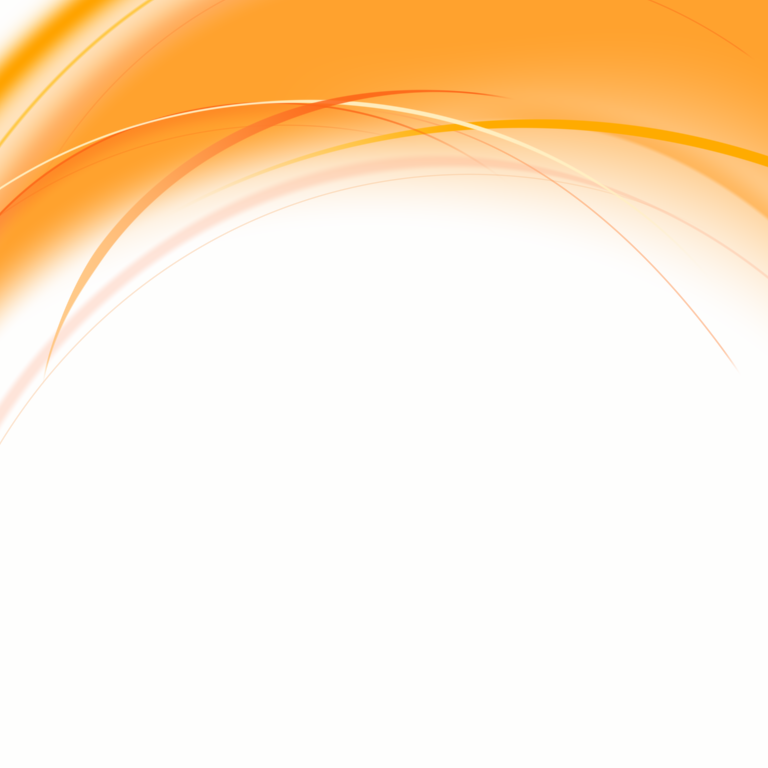
Write a WebGL 2 fragment shader that draws this background.

```glsl
#version 300 es
precision highp float;
// Glowing orange arcs and fine ribbons sweeping over a white page.

uniform vec2 u_resolution;
out vec4 fragColor;

const vec3 PAPER  = vec3(0.996, 0.995, 0.994);
const vec3 ORANGE = vec3(1.0, 0.635, 0.18);
const vec3 GOLD   = vec3(1.0, 0.64, 0.0);
const vec3 YELLOW = vec3(1.0, 0.77, 0.2);
const vec3 CREAM  = vec3(1.0, 0.94, 0.76);
const vec3 PEACH  = vec3(1.0, 0.90, 0.77);
const vec3 SALMON = vec3(1.0, 0.58, 0.32);
const vec3 EMBER  = vec3(0.99, 0.38, 0.08);

// Signed distance to an elliptic arch given its apex and radii; positive above it.
float arch(vec2 p, vec2 apex, vec2 radii) {
    vec2 q = p - apex + vec2(0.0, radii.y);
    q.y = max(q.y, 0.0);
    float k = length(q / radii);
    return k * (k - 1.0) / max(length(q / (radii * radii)), 1e-4);
}

// Coverage of a line with a half width and a soft border.
float stroke(float d, float halfWidth, float soft) {
    return 1.0 - smoothstep(max(halfWidth - soft, 0.0), halfWidth + soft, abs(d));
}

// Bell-shaped glow around a line.
float glow(float d, float size) {
    return exp(-d * d / (size * size));
}

// Fades in from a to b and out from c to d.
float span(float x, float a, float b, float c, float d) {
    return smoothstep(a, b, x) * (1.0 - smoothstep(c, d, x));
}

// Broad soft fields of colour.
vec3 background(vec2 p) {
    float haze = arch(p, vec2(0.482, 0.70), vec2(0.729, 0.599));
    float hazeDepth = mix(0.25, 0.35, smoothstep(0.5, 1.0, p.x));
    vec3 col = mix(PAPER, ORANGE, smoothstep(0.0, hazeDepth, haze));

    float body = arch(p, vec2(0.573, 0.836), vec2(0.729, 0.592));
    float bodyFade = 1.0 - smoothstep(0.33, 0.72, p.x);
    col = mix(col, ORANGE, smoothstep(-0.04, 0.05, body) * bodyFade);

    float wing = arch(p, vec2(0.651, 0.844), vec2(0.651, 0.833));
    float wingBand = span(wing, -0.003, 0.004, 0.0, 0.04);
    col = mix(col, ORANGE, 0.55 * wingBand * smoothstep(0.55, 0.72, p.x));

    // Pale upper left corner with its golden band
    float left = 1.0 - smoothstep(0.4, 0.52, p.x);
    float rim = arch(p, vec2(0.521, 1.104), vec2(0.781, 1.146));
    col = mix(col, PEACH, left * smoothstep(-0.085, 0.015, rim));
    col = mix(col, SALMON, 0.3 * left * glow(rim + 0.045, 0.018));
    col = mix(col, PAPER, left * smoothstep(0.01, 0.075, rim));
    float band = arch(p, vec2(0.521, 1.143), vec2(0.911, 1.406));
    col = mix(col, GOLD, left * glow(band, 0.024));
    return mix(col, YELLOW, 0.85 * left * stroke(rim, 0.002, 0.002));
}

void main() {
    vec2 p = gl_FragCoord.xy / u_resolution;
    float aa = 1.0 / min(u_resolution.x, u_resolution.y);
    float x = p.x;
    vec3 col = background(p);

    // Hairlines
    float hair = 0.0006;
    float d = arch(p, vec2(0.612, 0.773), vec2(0.729, 0.768));
    col = mix(col, vec3(0.98, 0.78, 0.6), 0.45 * stroke(d, hair, aa) * span(x, -0.1, 0.0, 0.7, 0.95));
    d = arch(p, vec2(0.371, 0.837), vec2(0.651, 0.658));
    col = mix(col, EMBER, 0.2 * stroke(d, hair, aa) * span(x, -0.1, 0.0, 0.4, 0.55));
    d = arch(p, vec2(0.547, 1.065), vec2(0.586, 0.651));
    col = mix(col, EMBER, 0.18 * stroke(d, hair, aa) * span(x, 0.03, 0.12, 0.4, 0.5));
    d = arch(p, vec2(0.651, 1.039), vec2(0.781, 1.236));
    col = mix(col, EMBER, 0.35 * stroke(d, hair, aa) * span(x, 0.8, 0.85, 0.96, 0.985));
    d = arch(p, vec2(0.430, 0.859), vec2(0.911, 1.823));
    col = mix(col, SALMON, 0.5 * stroke(d, 0.0008, aa) * span(x, 0.43, 0.6, 0.94, 0.966));

    // Pink veil, wide on the left and fine on the right
    d = arch(p, vec2(0.581, 0.790), vec2(0.729, 0.833));
    float veilWidth = mix(0.008, 0.0015, smoothstep(0.45, 0.9, x));
    col = mix(col, vec3(1.0, 0.66, 0.52), 0.3 * stroke(d, veilWidth, max(veilWidth * 0.7, aa)));

    // Golden ribbon, widening to the right
    d = arch(p, vec2(0.690, 0.839), vec2(0.911, 0.827));
    float ribbonWidth = mix(0.002, 0.0068, smoothstep(0.25, 0.9, x));
    vec3 ribbonColor = mix(YELLOW, vec3(1.0, 0.67, 0.0), smoothstep(0.4, 0.65, x));
    col = mix(col, ribbonColor, stroke(d, ribbonWidth, aa) * smoothstep(0.2, 0.6, x));

    // Red arc with a warm shade beneath it
    d = arch(p, vec2(0.353, 0.866), vec2(0.460, 0.404));
    float shade = span(d, -0.03, 0.0, 0.0, 0.003) * (1.0 - smoothstep(0.25, 0.55, x));
    col = mix(col, EMBER, 0.38 * shade);
    col = mix(col, EMBER, 0.75 * stroke(d, 0.0011, aa) * (1.0 - smoothstep(0.45, 0.67, x)));

    // Cream arc
    d = arch(p, vec2(0.395, 0.868), vec2(0.651, 0.553));
    float creamWidth = 0.0012 + 0.0016 * span(x, 0.3, 0.5, 0.6, 0.85);
    col = mix(col, CREAM, 0.95 * stroke(d, creamWidth, aa) * (1.0 - smoothstep(0.76, 0.94, x)));

    // Tapered crossing ribbon
    d = arch(p, vec2(0.560, 0.8815), vec2(0.514, 0.469));
    float taper = 0.0008 + 0.006 * span(x, 0.055, 0.13, 0.3, 0.62);
    vec3 crossing = mix(vec3(1.0, 0.76, 0.46), EMBER, smoothstep(0.06, 0.48, x));
    col = mix(col, crossing, 0.85 * stroke(d, taper, aa) * span(x, 0.055, 0.065, 0.61, 0.675));

    fragColor = vec4(col, 1.0);
}
```
